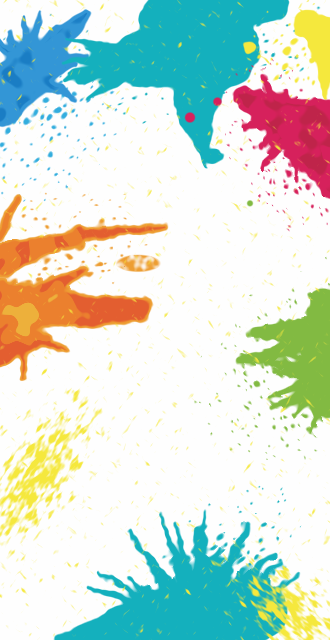
A Shadertoy shader for this background:

```glsl
// Bright paint splashes and droplets around the edges of a white sheet.

float pixel; // width of one pixel in scene units; the sheet is 7.68 units tall

vec3 hash(vec2 p) {
    vec3 q = fract(p.xyx * vec3(.1031, .1030, .0973));
    q += dot(q, q.yxz + 33.33);
    return fract((q.xxy + q.yzz) * q.zyx);
}

float corner(vec2 cell, vec2 offset) {
    return dot(hash(cell).xy * 2. - 1., offset);
}

float noise(vec2 p) { // gradient noise
    vec2 i = floor(p), f = p - i, u = f * f * (3. - 2. * f), e = vec2(1, 0);
    return mix(mix(corner(i, f), corner(i + e, f - e), u.x),
               mix(corner(i + e.yx, f - e.yx), corner(i + 1., f - 1.), u.x), u.y);
}

vec2 turn(vec2 p, float a) {
    return mat2(cos(a), -sin(a), sin(a), cos(a)) * p;
}

// Tapered stroke from a to b, blended softly into the shape d
void limb(inout float d, vec2 p, float ax, float ay, float bx, float by, float ra, float rb) {
    vec2 a = vec2(ax, ay), ab = vec2(bx, by) - a;
    float t = clamp(dot(p - a, ab) / dot(ab, ab), 0., 1.);
    float stroke = length(p - a - ab * t) - mix(ra, rb, t);
    float h = max(.07 - abs(d - stroke), 0.);
    d = min(d, stroke) - h * h / .28;
}

// Spray of thin rays between two angles
void fan(inout float d, vec2 p, vec2 c, float a0, float a1, float reach, float count) {
    for (float i = 0.; i < count; i++) {
        vec3 h = hash(vec2(i, count) + c * 7.);
        float a = mix(a0, a1, (i + h.x) / count);
        vec2 tip = c + reach * (.6 + .4 * h.y) * vec2(cos(a), sin(a));
        limb(d, p, c.x, c.y, tip.x, tip.y, .1, .008 + .02 * h.z);
    }
}

// Scattered droplets that thin out away from the centre
float drops(vec2 p, vec2 c, vec2 extent, float angle, float cell) {
    vec2 q = turn(p - c, angle), e = q / extent, s = q / cell / vec2(1.5, 1);
    vec3 h = hash(floor(s) + floor(c * 9.));
    float r = .48 * exp(-dot(e, e)) * h.z * (.4 + .6 * h.x);
    vec2 local = fract(s) - .5 - (h.xy - .5) * (1. - 2. * r);
    return r < .06 ? 1. : (length(local) - r) * cell;
}

// Dry brush marks along one direction
float streaks(vec2 p, vec2 c, vec2 extent, float angle) {
    vec2 q = turn(p - c, angle), e = q / extent;
    float n = noise(q * vec2(6, 15)) + .6 * noise(q * vec2(13, 32));
    return (.58 - .75 * exp(-dot(e, e)) - n) * .05;
}

void paint(inout vec3 c, vec3 colour, float d) {
    c = mix(c, colour, smoothstep(pixel, -pixel, d));
}

void mainImage(out vec4 fragColor, in vec2 fragCoord) {
    pixel = 7.68 / iResolution.y;
    vec2 uv = fragCoord / iResolution.xy * vec2(3.96, 7.68);
    float grain = noise(uv * 13.), tone = noise(uv * 5. + 4.);
    vec2 p = uv + .07 * vec2(tone, noise(uv * 4.)) + .025 * grain;
    vec3 c = vec3(.995), teal = vec3(.08, .69, .74), yellow = vec3(.96, .91, .24);

    // Blue, upper left
    paint(c, vec3(.2, .68, .87), drops(p, vec2(.35, 6.35), vec2(1, .8), .8, .1));
    float d = 1.;
    limb(d, p, 0., 6.55, .6, 6.95, .38, .2);
    limb(d, p, .4, 6.9, 1.05, 7.52, .18, .06);
    fan(d, p, vec2(.3, 6.85), -.9, 2.4, .8, 9.);
    paint(c, vec3(.2, .59, .84), d);
    paint(c, vec3(.1, .49, .77), max(d + .05, (.08 - tone) * .15));

    // Teal, top
    d = length(p - vec2(2.57, 5.81)) - .09;
    limb(d, p, 1.75, 6.98, 2.65, 7.1, .36, .47);
    limb(d, p, 2., 7.45, 3.3, 7.62, .32, .17);
    limb(d, p, 2.4, 6.7, 2.35, 6.3, .32, .22);
    limb(d, p, 2.37, 6.2, 2.48, 5.66, .16, .015);
    fan(d, p, vec2(1.8, 7.), 2.85, 3.75, 1.1, 10.);
    paint(c, teal, min(d, drops(p, vec2(2.6, 7.), vec2(1.1, .6), .4, .12)));

    // Yellow, upper right
    d = length(p - vec2(3., 7.11)) - .07;
    limb(d, p, 3.72, 7.37, 3.98, 7.2, .18, .28);
    limb(d, p, 3.9, 7., 3.92, 6.5, .14, .02);
    paint(c, yellow, min(d, drops(p, vec2(3.6, 7.), vec2(.7, .5), .8, .1)));

    // Crimson, right
    d = min(length(uv - vec2(2.28, 6.27)) - .06, length(uv - vec2(2.61, 6.46)) - .05);
    d = min(d, drops(p, vec2(3.45, 5.9), vec2(.9, .55), 2., .08));
    limb(d, p, 2.9, 6.54, 3.4, 6.25, .1, .25);
    limb(d, p, 3.4, 6.25, 3.96, 6.15, .25, .33);
    limb(d, p, 3.6, 6., 4., 5.45, .2, .16);
    fan(d, p, vec2(3.5, 6.2), 1.6, 5.2, .65, 9.);
    paint(c, vec3(.84, .13, .36), d);
    paint(c, vec3(.75, .14, .29), max(d + .07, (.03 - tone) * .15));

    // Orange, left: ochre rim, orange body, red tips and a golden heart
    d = drops(p, vec2(.6, 4.6), vec2(1, .55), .25, .1);
    d = min(d, max(length((uv - vec2(1.66, 4.52)) * vec2(.4, 1)) - .1, -.04 * (grain + .12)));
    limb(d, p, 0., 4.55, .95, 4.86, .2, .09);
    limb(d, p, .95, 4.86, 1.97, 4.97, .09, .04);
    limb(d, p, 0., 4.85, .2, 5.3, .06, .06);
    limb(d, p, 0., 4., 1., 3.97, .32, .19);
    limb(d, p, 1., 3.95, 1.66, 3.96, .2, .17);
    limb(d, p, .5, 4.15, .98, 4.42, .13, .06);
    limb(d, p, 0., 3.55, .4, 3.6, .27, .13);
    limb(d, p, .3, 3.7, .8, 3.48, .12, .03);
    limb(d, p, .27, 3.5, .29, 3.15, .06, .03);
    paint(c, vec3(.93, .62, .2), d);
    paint(c, vec3(.92, .5, .18), d + .025);
    float heart = length((uv - vec2(.35, 3.92)) * vec2(.7, 1)) + .4 * tone;
    paint(c, vec3(.89, .37, .19), max(d + .035, .38 - heart + max(uv.y - 4.2, 0.)));
    paint(c, vec3(.93, .69, .23), max(d + .03, heart - .12));

    // Green, right
    d = length(uv - vec2(3., 5.24)) - .035;
    d = min(d, drops(p, vec2(3.65, 3.3), vec2(.8, 1.1), 2.3, .09));
    limb(d, p, 3.88, 4.05, 3.9, 2.9, .16, .22);
    limb(d, p, 3.9, 3.65, 3.07, 3.7, .25, .06);
    limb(d, p, 3.5, 3.5, 2.88, 3.33, .08, .05);
    limb(d, p, 3.8, 2.95, 3.25, 2.78, .06, .02);
    fan(d, p, vec2(3.9, 3.2), 1.9, 4.5, .75, 9.);
    paint(c, vec3(.51, .73, .26), d);

    // Teal, bottom
    d = drops(p, vec2(2.5, .6), vec2(1.3, .6), .8, .1);
    limb(d, p, .7, 0., 2., .2, .07, .42);
    limb(d, p, 2.1, .25, 3.1, .35, .4, .35);
    limb(d, p, 2.5, .5, 2.55, .85, .25, .14);
    fan(d, p, vec2(2.4, .15), .4, 2.9, 1.45, 15.);
    paint(c, teal, d);

    // Yellow dry brush, lower left and lower right
    paint(c, yellow, min(streaks(uv, vec2(.42, 1.95), vec2(1.05, .42), .96),
                         streaks(uv, vec2(3.5, .3), vec2(.75, .4), 2.4)));
    fragColor = vec4(c, 1);
}
```
